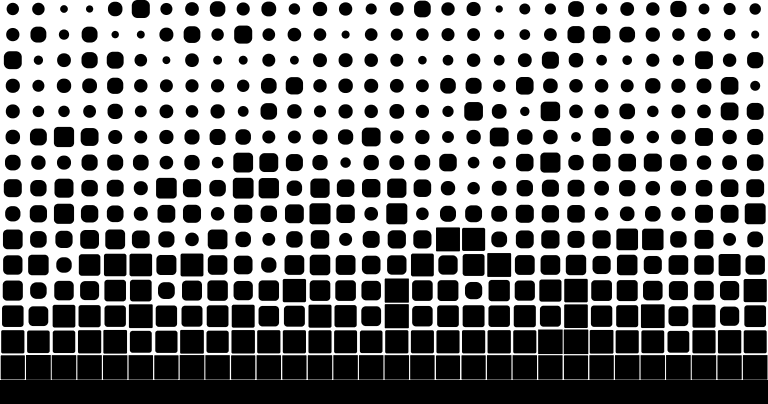
A Shadertoy shader for this pattern:

```glsl
float hash(vec2 p) {
    vec3 q = fract(vec3(p.xyx) * 0.1031);
    q += dot(q, q.yzx + 33.33);
    return fract((q.x + q.y) * q.z);
}

float roundedBox(vec2 p, float halfSize, float radius) {
    vec2 q = abs(p) - halfSize + radius;
    return length(max(q, 0.0)) + min(max(q.x, q.y), 0.0) - radius;
}

// Half width of a dot: full tiles at the base, small scattered dots on top
float dotSize(vec2 cell) {
    if (cell.y < 0.5) return 0.54;
    float height = clamp(cell.y / 15.0, 0.0, 1.0);
    float base = 0.245 + 0.26 * pow(1.0 - height, 1.6);
    float n = 2.0 * hash(cell + 7.0) - 1.0;
    float jitter = n * (0.3 + 0.7 * n * n);
    return base + 0.11 * smoothstep(0.0, 0.4, height) * jitter;
}

void mainImage(out vec4 fragColor, in vec2 fragCoord) {
    // Thirty square cells across the canvas
    vec2 grid = fragCoord / iResolution.x * 30.0 + vec2(0.0, 0.07);
    vec2 cell = floor(grid);
    vec2 local = fract(grid) - 0.5;

    // Corners sharpen as the dots grow
    float size = dotSize(cell);
    float radius = size * (1.0 - smoothstep(0.24, 0.52, size));
    float edge = roundedBox(local, size, radius);

    // Black ink on white, one pixel of smoothing
    float pixel = 30.0 / iResolution.x;
    float ink = clamp(0.5 - edge / pixel, 0.0, 1.0);
    fragColor = vec4(vec3(1.0 - ink), 1.0);
}
```
